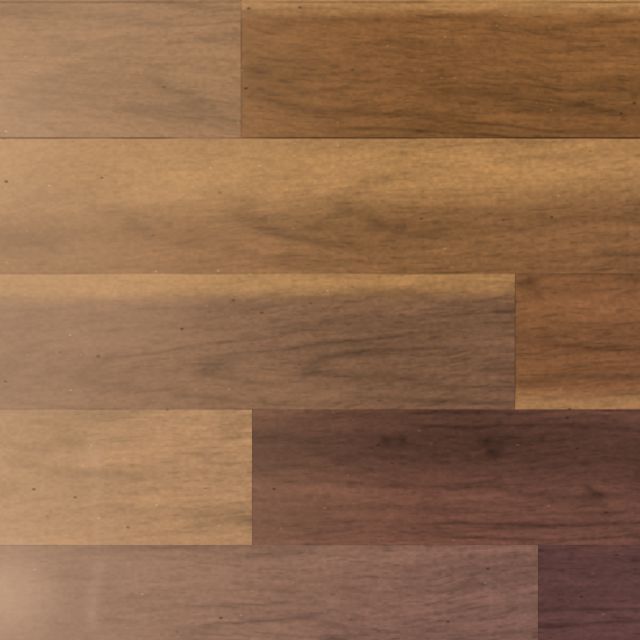
Give the GLSL for this texture, as a WebGL 2 fragment shader.

```glsl
#version 300 es
precision highp float;
// Walnut plank floor: five staggered rows of long boards with pale sapwood edges.
// Each board has its own tone; stretched noise and warped arches make the grain,
// then pores, knots, pits, worn seams and a hazy window glare from the left are added.
uniform vec2 u_resolution;
out vec4 outColor;

const float ROW_HEIGHT = 0.2121;
const float TOP_OFFSET = 0.0035;
const float SEAM_WIDTH = 0.0026;
const float GRAIN_DEPTH = 0.36;
const float FIBRE_DEPTH = 0.13;
const float MOTTLE_DEPTH = 0.16;
const float FIGURE_DEPTH = 0.15;
const float PORE_DEPTH = 0.10;
const float GLARE = 0.45;
const int KNOTS = 4;

// Per row: butt joint from the left (above 1 is out of view), grain slope,
// and darkness of the joint and of the seam above the row
const float JOINT[5] = float[5](0.377, 1.2, 0.805, 0.394, 0.841);
const float SLOPE[5] = float[5](-0.06, 0.07, 0.06, 0.04, 0.03);
const float JOINT_DARK[5] = float[5](0.45, 0.0, 0.4, 0.15, 0.3);
const float SEAM_DARK[5] = float[5](0.35, 0.75, 0.3, 0.25, 0.15);

// Board tones, left then right of the joint in each row
const vec3 TONE[10] = vec3[10](
  vec3(0.56, 0.41, 0.28), vec3(0.52, 0.35, 0.20),
  vec3(0.53, 0.37, 0.23), vec3(0.53, 0.37, 0.23),
  vec3(0.50, 0.36, 0.26), vec3(0.52, 0.35, 0.215),
  vec3(0.67, 0.50, 0.34), vec3(0.47, 0.315, 0.24),
  vec3(0.53, 0.39, 0.31), vec3(0.42, 0.285, 0.245));

// Sapwood share of the board height; negative lies on the lower edge
const float SAPWOOD[10] = float[10](0.0, 0.09, 0.52, 0.0, 0.17, -0.13, 0.0, 0.0, 0.0, 0.0);
const vec3 SAP_COLOR = vec3(0.68, 0.50, 0.31);
const vec3 GLARE_COLOR = vec3(0.83, 0.69, 0.57);
const vec3 SHADE_TINT = vec3(0.93, 0.91, 1.0);
const vec3 SEAM_COLOR = vec3(0.24, 0.15, 0.10);

// Dark heartwood streak: board index, centre and half width in board height
const vec3 HEART = vec3(7.0, 0.28, 0.22);
const vec2 KNOT[KNOTS] = vec2[KNOTS](
  vec2(0.618, 0.690), vec2(0.771, 0.697), vec2(0.922, 0.778), vec2(0.832, 0.450));

float hash(vec2 p) {
  vec3 q = fract(p.xyx * 0.1031);
  q += dot(q, q.yzx + 33.33);
  return fract((q.x + q.y) * q.z);
}

float noise(vec2 p) {
  vec2 i = floor(p), f = fract(p);
  f = f * f * (3.0 - 2.0 * f);
  return mix(mix(hash(i), hash(i + vec2(1, 0)), f.x),
             mix(hash(i + vec2(0, 1)), hash(i + vec2(1, 1)), f.x), f.y);
}

float fbm(vec2 p) {
  float sum = 0.0, amp = 0.5;
  for (int i = 0; i < 4; i++) {
    sum += amp * noise(p);
    p = p * 2.03 + 17.1;
    amp *= 0.5;
  }
  return sum / 0.9375;
}

// Small soft specks, at most one per cell
float pits(vec2 p, float cells, float chance) {
  vec2 id = floor(p * cells);
  vec2 center = 0.25 + 0.5 * vec2(hash(id + 3.7), hash(id + 9.2));
  float d = length((fract(p * cells) - center) * vec2(0.8, 1.2));
  return step(hash(id + 51.0), chance) * hash(id + 7.0) * (1.0 - smoothstep(0.02, 0.18, d));
}

// Floor colour at p, measured from the top left
vec3 floorColor(vec2 p) {
  // Board layout
  float rowPos = (p.y - TOP_OFFSET) / ROW_HEIGHT;
  int row = clamp(int(floor(rowPos)), 0, 4);
  float v = rowPos - float(row);
  float joint = JOINT[row];
  int board = row * 2 + (p.x > joint ? 1 : 0);
  vec2 seed = vec2(float(board) * 7.31, float(board) * 3.17);

  // Grain coordinates, bent by slow noise, the slope and the knots
  float bend = 0.07 * (fbm((p + seed) * vec2(2.2, 4.0)) - 0.5);
  vec2 g = p + seed + vec2(0.0, bend + SLOPE[row] * p.x);
  float knot = 0.0;
  for (int i = 0; i < KNOTS; i++) {
    vec2 d = (p - KNOT[i]) * vec2(1.0, 1.25);
    d += 0.04 * (vec2(noise(p * 45.0), noise(p * 45.0 + 8.0)) - 0.5);
    float pull = exp(-dot(d, d) / 0.0003);
    g.y += 0.012 * pull * d.y / (abs(d.y) + 0.004);
    knot = max(knot, pull);
  }

  // Long streaks, fibre, even mottle, arched figure and pores
  float streak = 0.6 * fbm(g * vec2(1.6, 30.0)) + 0.4 * fbm(g * vec2(3.0, 75.0)) - 0.5;
  float fibre = noise(g * vec2(24.0, 210.0)) - 0.5;
  float mottle = 0.6 * noise(p * vec2(150.0, 230.0)) + 0.4 * noise(p * vec2(250.0, 300.0) + 40.0) - 0.5;
  vec2 arch = vec2(0.6 * (p.x - mix(0.8, 1.3, hash(seed))), v - mix(0.3, 0.8, hash(seed + 5.0)));
  float phase = length(arch) * 48.0 + 16.0 * fbm(g * vec2(2.4, 14.0));
  float figure = pow(0.5 + 0.5 * sin(phase), 4.0) * smoothstep(0.3, 0.7, noise(g * vec2(3.5, 15.0)));
  float pore = smoothstep(0.6, 0.95, noise(g * vec2(60.0, 300.0)));

  // Wood colour with sapwood and heartwood
  vec3 color = TONE[board];
  float sap = SAPWOOD[board];
  float depth = sap > 0.0 ? v : 1.0 - v;
  float edge = abs(sap) + 0.9 * bend - 0.25 * abs(sap) * (p.x - 0.4);
  float soft = 0.03 + 0.3 * abs(sap);
  float sapMask = sap == 0.0 ? 0.0 : 1.0 - smoothstep(edge - soft, edge + soft, depth);
  color = mix(color, SAP_COLOR, sapMask);
  float heartPos = (v - HEART.y + 3.0 * bend) / HEART.z;
  float heart = board == int(HEART.x) ? exp(-heartPos * heartPos) : 0.0;
  float contrast = mix(1.0, 0.6, sapMask) * mix(0.55, 1.0, smoothstep(0.0, 0.6, p.x));
  color *= 1.0 + contrast * (GRAIN_DEPTH * streak + FIBRE_DEPTH * fibre - FIGURE_DEPTH * figure - PORE_DEPTH * pore);
  color *= 1.0 + MOTTLE_DEPTH * mottle + 0.16 * (fbm(p * vec2(5.0, 9.0) + seed) - 0.5);
  color *= (1.0 - 0.26 * heart) * (1.0 - 0.25 * knot);

  // Cool shade low on the right, cloudy glare and a worn smear on the left
  color *= mix(vec3(1), SHADE_TINT, smoothstep(0.6, 1.2, p.x * 0.6 + p.y * 0.7));
  float haze = GLARE * (1.0 - smoothstep(-0.1, 0.72, p.x)) * mix(0.75, 1.2, fbm(p * 5.0));
  vec2 glow = (p - vec2(0.0, 0.93)) / vec2(0.09, 0.07);
  haze += 0.3 * exp(-dot(glow, glow));
  float smear = (p.x - 0.145 - 0.02 * (noise(p * 9.0) - 0.5)) / 0.012;
  haze += 0.18 * exp(-smear * smear) * smoothstep(0.64, 0.72, p.y) * noise(p * 30.0);
  color = mix(color, GLARE_COLOR, clamp(haze, 0.0, 0.85));

  // Sparse pits and pale chips
  color *= 1.0 - 0.35 * pits(p, 48.0, 0.03);
  color += 0.1 * pits(p + 4.3, 60.0, 0.03);

  // Seams, each of its own darkness, broken by wear and fading into the glare
  int below = clamp(int(floor(rowPos + 0.5)), 0, 4);
  float rowGap = abs(rowPos - float(below)) * ROW_HEIGHT;
  float seam = SEAM_DARK[below] * (1.0 - smoothstep(0.0, SEAM_WIDTH, rowGap));
  seam = max(seam, JOINT_DARK[row] * (1.0 - smoothstep(0.0, SEAM_WIDTH, abs(p.x - joint))));
  float wear = smoothstep(0.25, 0.75, noise(p * vec2(13.0, 17.0) + 2.0));
  return mix(color, SEAM_COLOR, seam * mix(0.3, 1.0, wear) * mix(0.5, 1.0, p.x));
}

void main() {
  // Average four samples per pixel for smooth edges
  vec3 sum = vec3(0);
  for (int i = 0; i < 4; i++) {
    vec2 offset = vec2(i & 1, i >> 1) * 0.5 - 0.25;
    vec2 uv = (gl_FragCoord.xy + offset) / u_resolution;
    sum += floorColor(vec2(uv.x, 1.0 - uv.y));
  }
  outColor = vec4(clamp(sum * 0.25, 0.0, 1.0), 1.0);
}
```
